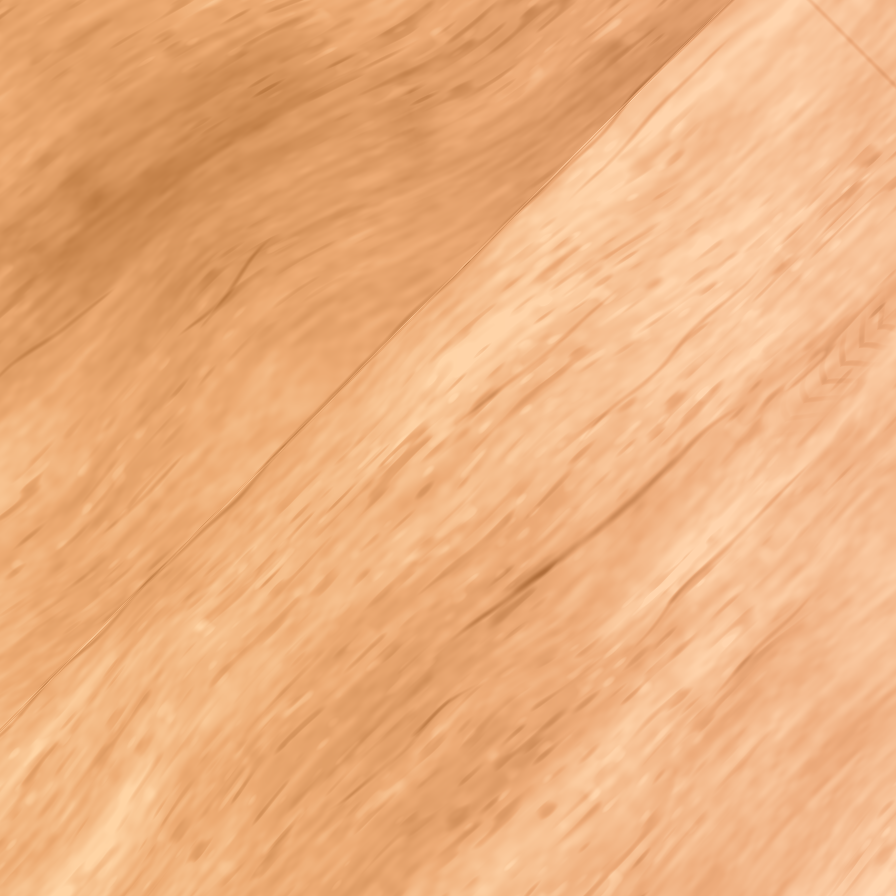
Write a three.js fragment shader that draws this texture.

```glsl
// Warm oak planks seen on the diagonal: soft tone patches, fine fibres, pores and cracks.
// The canvas is turned so x runs along the grain and y across it; all features sum into
// one tone value (0 = dark, 2 = middle, 4 = light) that is turned into colour at the end.

#define GRAIN_ANGLE 0.785
#define BASE_TONE 2.4
#define PATCH_STRENGTH 3.6
#define FIBRE_STRENGTH 1.7
#define PORE_STRENGTH 1.5
#define CRACK_STRENGTH 2.6
#define CRACK_COUNT 11
#define SEAM_Y 0.131
#define JOINT_X 1.346
#define DARK_WOOD vec3(0.82, 0.56, 0.35)
#define MID_WOOD vec3(0.93, 0.67, 0.46)
#define LIGHT_WOOD vec3(0.99, 0.81, 0.63)

varying vec2 vUv;

float hash(vec2 p) {
  return fract(sin(dot(p, vec2(127.1, 311.7))) * 43758.5453);
}

float noise(vec2 p) {
  vec2 i = floor(p), f = fract(p);
  f = f * f * (3.0 - 2.0 * f);
  return mix(mix(hash(i), hash(i + vec2(1.0, 0.0)), f.x),
             mix(hash(i + vec2(0.0, 1.0)), hash(i + vec2(1.0, 1.0)), f.x), f.y);
}

float fbm(vec2 p) {
  float sum = 0.0, amp = 0.5;
  for (int i = 0; i < 4; i++) {
    sum += amp * noise(p);
    p = p * 2.03 + 17.3;
    amp *= 0.5;
  }
  return sum / 0.9375;
}

// Soft oval spot, 1 at its centre
float blot(vec2 p, vec2 centre, vec2 radius) {
  vec2 d = (p - centre) / radius;
  return exp(-dot(d, d));
}

// Thin wobbling line that tapers at both ends
float crack(vec2 p, vec2 centre, float halfLength, float width, float slope) {
  vec2 d = p - centre;
  float wobble = 0.012 * (noise(vec2(p.x * 14.0, centre.y * 90.0)) - 0.5);
  float taper = clamp(1.0 - d.x * d.x / (halfLength * halfLength), 0.0, 1.0);
  float line = 1.0 - smoothstep(0.0, width * (0.4 + 0.6 * taper), abs(d.y - slope * d.x + wobble));
  return line * smoothstep(0.0, 0.6, taper) * (0.5 + 0.6 * noise(vec2(p.x * 30.0, 3.0)));
}

void main() {
  float c = cos(GRAIN_ANGLE), s = sin(GRAIN_ANGLE);
  vec2 p = vec2(c * vUv.x + s * vUv.y, c * vUv.y - s * vUv.x);

  // Bend the fibres, separately on each side of the seam
  float upper = smoothstep(-0.002, 0.002, p.y - SEAM_Y);
  vec2 g = p + vec2(upper * 7.0, 0.0);
  g.y += 0.08 * (noise(g * vec2(2.6, 4.0) + 5.0) - 0.5) + upper * 0.13 * p.x;
  g.y += 0.012 * (noise(g * vec2(9.0, 16.0)) - 0.5);

  // Broad patches and the light and dark bands
  float tone = BASE_TONE - 0.35 * upper;
  tone += PATCH_STRENGTH * (fbm(g * vec2(2.2, 7.0) + 2.0) - 0.5);
  tone += 1.3 * (1.0 - upper) * blot(p, vec2(0.95, 0.085), vec2(0.65, 0.05));
  tone += 1.2 * blot(p, vec2(1.02, -0.285), vec2(0.4, 0.03));
  tone -= 1.1 * blot(p, vec2(0.69, 0.43), vec2(0.25, 0.05));
  tone -= 1.0 * blot(p, vec2(0.32, 0.19), vec2(0.12, 0.045));
  tone += 0.5 * smoothstep(0.5, 1.0, vUv.x);

  // Knots
  float ragged = 0.5 + fbm(p * 45.0);
  tone -= 1.4 * ragged * blot(vUv, vec2(0.46, 0.86), vec2(0.028, 0.045));
  tone -= 1.3 * ragged * blot(vUv, vec2(0.1, 0.78), vec2(0.022, 0.025));
  tone -= 1.0 * ragged * blot(vUv, vec2(0.05, 0.71), vec2(0.06, 0.03));

  // Fibres: wide streaks, fine streaks and faint mottling
  float coarse = noise(g * vec2(5.0, 55.0));
  float fine = noise(g * vec2(16.0, 130.0) + 9.0);
  tone += FIBRE_STRENGTH * (0.55 * (coarse - 0.5) + 0.6 * (fine - 0.5));
  tone += 0.7 * (noise(g * vec2(70.0, 160.0)) - 0.5);

  // Pores: short dark dashes gathered in bands, with pale flecks between
  float band = smoothstep(0.3, 0.65, fbm(g * vec2(3.0, 9.0) + 31.0));
  float dash = noise(g * vec2(26.0, 145.0) + 50.0);
  tone -= PORE_STRENGTH * band * smoothstep(0.64, 0.95, dash);
  tone += 0.8 * band * smoothstep(0.7, 0.95, noise(g * vec2(40.0, 120.0) + 80.0));

  // Small chevron figure near the right edge
  float side = p.y + 0.245;
  float chevron = smoothstep(0.3, 1.0, sin(220.0 * p.x - 240.0 * abs(side) + 4.0 * coarse));
  tone -= 1.1 * chevron * blot(p, vec2(1.1, -0.245), vec2(0.09, 0.017));

  // Scattered cracks, one long crack, plank seam and end joint
  float lines = 0.0;
  for (int i = 0; i < CRACK_COUNT; i++) {
    float k = float(i);
    vec2 at = vec2(0.2 + 1.0 * hash(vec2(k, 1.0)), -0.55 + 1.1 * (k + 0.5) / float(CRACK_COUNT));
    float size = hash(vec2(k, 2.0));
    lines += 0.7 * crack(p, at, 0.06 + 0.1 * size, 0.0045, 0.2 * (hash(vec2(k, 3.0)) - 0.6));
  }
  lines += 1.2 * crack(p, vec2(0.76, -0.178), 0.22, 0.007, -0.1);
  lines += 0.9 * crack(p, vec2(0.7, SEAM_Y), 0.95, 0.0042, 0.0);
  lines += 0.45 * (1.0 - smoothstep(0.0, 0.004, abs(p.x - JOINT_X))) * (1.0 - upper);
  tone -= CRACK_STRENGTH * min(lines, 1.3);

  // Tone to colour, with a pinker cast toward the right
  tone = clamp(tone, -2.4, 4.3);
  vec3 wood = mix(MID_WOOD, DARK_WOOD, max(0.0, 1.0 - 0.5 * tone));
  wood = mix(wood, LIGHT_WOOD, max(0.0, 0.5 * tone - 1.0));
  wood += vec3(0.003, 0.004, 0.04) * (smoothstep(0.2, 1.0, vUv.x) - 0.3);
  gl_FragColor = vec4(wood, 1.0);
}
```
